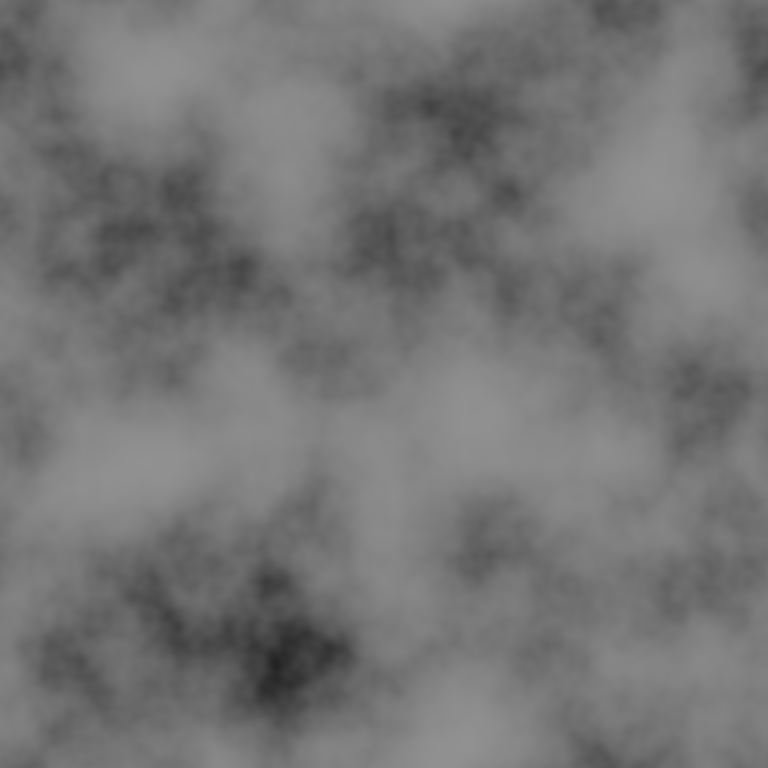
A Shadertoy shader for this texture:

```glsl
const float TAU = 6.2831853;
const int OCTAVES = 5;
const float BASE_CELLS = 4.0;

float hash(vec2 cell, float seed) {
    uvec3 q = uvec3(cell, seed) * uvec3(1597u, 7919u, 3571u);
    uint n = (q.x ^ (q.y << 5) ^ (q.z << 11)) + q.y;
    n = (n ^ (n >> 15)) * 739391u;
    n = (n ^ (n >> 13)) * 968897u;
    n ^= n >> 16;
    return float(n & 65535u) / 65536.0;
}

// Slope contribution of one lattice corner, wrapped to the period
float corner(vec2 cell, vec2 local, vec2 offset, float period, float seed) {
    float angle = TAU * hash(mod(cell + offset, period), seed);
    return dot(vec2(cos(angle), sin(angle)), local - offset);
}

float gradientNoise(vec2 p, float period, float seed) {
    vec2 cell = floor(p);
    vec2 f = p - cell;
    vec2 w = f * f * f * (f * (f * 6.0 - 15.0) + 10.0);
    float bottom = mix(corner(cell, f, vec2(0, 0), period, seed),
                       corner(cell, f, vec2(1, 0), period, seed), w.x);
    float top = mix(corner(cell, f, vec2(0, 1), period, seed),
                    corner(cell, f, vec2(1, 1), period, seed), w.x);
    return mix(bottom, top, w.y);
}

// Layered noise whose fine detail grows in the dark hollows
float cloudHeight(vec2 uv, float cells) {
    float height = 0.0;
    float amplitude = 1.0;
    for (int i = 0; i < OCTAVES; i++) {
        float seed = float(i) + 3.0;
        vec2 shift = seed * vec2(0.37, 0.61);
        float detail = i < 2 ? 1.0 : clamp(1.0 - 0.9 * height, 0.45, 1.5);
        height += amplitude * detail * gradientNoise(uv * cells + shift, cells, seed);
        amplitude *= 0.52;
        cells *= 2.0;
    }
    return height;
}

// Soft highlights, deeper shadows
float cloudTone(float height) {
    const float midGrey = 0.467;
    const float contrast = 0.23;
    const float shadowBias = 0.12;
    return midGrey + contrast * height - shadowBias * height * height;
}

void mainImage(out vec4 fragColor, in vec2 fragCoord) {
    vec2 uv = fragCoord / iResolution.xy;
    float grey = cloudTone(cloudHeight(uv, BASE_CELLS));
    fragColor = vec4(vec3(clamp(grey, 0.0, 1.0)), 1.0);
}
```
